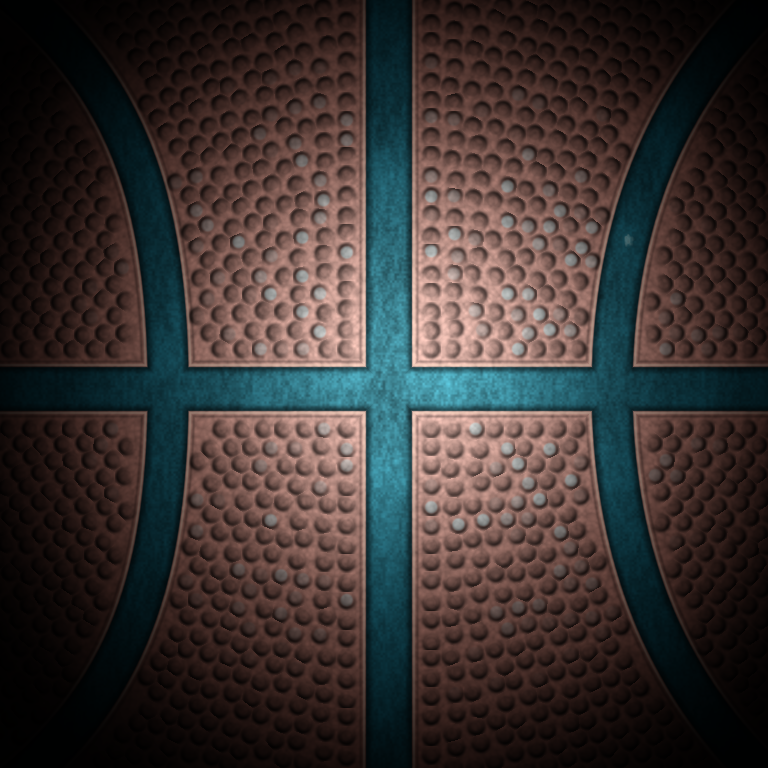
Give the GLSL for this texture, as a WebGL 2 fragment shader.

```glsl
#version 300 es
precision highp float;
// Pebbled leather panels split by teal seams, under a soft central spotlight.

uniform vec2 u_resolution;
out vec4 fragColor;

const vec2 CROSS = vec2(0.5065, 0.4935);       // where the straight seams meet
const vec2 CROSS_HALF = vec2(0.0300, 0.0287);  // half widths of straight seams
const float ARC_HALF = 0.0268;
const vec3 LEFT_ARC = vec3(0.219, 0.35, 1.55); // apex x, square and quartic bend
const vec3 RIGHT_ARC = vec3(0.797, 0.55, 0.90);
const vec2 PEBBLE_STEP = vec2(0.0275, 0.0250);
const vec2 PEBBLE_MARGIN = vec2(0.0550, 0.0520);
const float PEBBLE_RADIUS = 0.0098;
const float PEBBLE_FAN = -0.55;                // rows close up away from the middle
const vec2 LIGHT_POS = vec2(0.535, 0.525);
const float LIGHT_FALLOFF = 6.2;
const vec3 RUST = vec3(0.64, 0.33, 0.27);
const vec3 PALE = vec3(0.98, 0.79, 0.74);
const vec3 TEAL_DEEP = vec3(0.03, 0.29, 0.36);
const vec3 TEAL_LIT = vec3(0.31, 0.66, 0.73);
const vec3 GLINT = vec3(0.66, 0.80, 0.82);
const vec3 LIP = vec3(1.0, 0.88, 0.79);

vec2 hash2(vec2 p) {
  vec3 q = fract(p.xyx * vec3(0.1031, 0.1030, 0.0973));
  q += dot(q, q.yzx + 33.33);
  return fract((q.xx + q.yz) * q.zy);
}

float valueNoise(vec2 p) {
  vec2 i = floor(p), f = fract(p);
  f = f * f * (3.0 - 2.0 * f);
  float low = mix(hash2(i).x, hash2(i + vec2(1, 0)).x, f.x);
  float high = mix(hash2(i + vec2(0, 1)).x, hash2(i + vec2(1, 1)).x, f.x);
  return mix(low, high, f.y);
}

// Distance to the nearest cell point, used for leather creases.
float cellular(vec2 p) {
  vec2 i = floor(p);
  float best = 2.0;
  for (int y = -1; y <= 1; y++)
    for (int x = -1; x <= 1; x++) {
      vec2 c = i + vec2(x, y);
      best = min(best, length(c + hash2(c) - p));
    }
  return best;
}

float arcDistance(vec2 p, vec3 arc, float side) {
  float y = p.y - CROSS.y, y2 = y * y;
  float x = arc.x + side * (arc.y * y2 + arc.z * y2 * y2);
  float slope = 2.0 * arc.y * y + 4.0 * arc.z * y2 * y;
  return abs(p.x - x) * inversesqrt(1.0 + slope * slope) - ARC_HALF;
}

// Negative inside a seam, positive on a panel.
float seamDistance(vec2 p) {
  vec2 straight = abs(p - CROSS) - CROSS_HALF;
  float arcs = min(arcDistance(p, LEFT_ARC, -1.0), arcDistance(p, RIGHT_ARC, 1.0));
  return min(min(straight.x, straight.y), arcs);
}

// Offset from the nearest pebble (xy), its distance (z) and random value (w).
vec4 nearestPebble(vec2 p) {
  vec2 quadrant = vec2(p.x < CROSS.x ? -1.0 : 1.0, p.y < CROSS.y ? -1.0 : 1.0);
  vec2 local = abs(p - CROSS) - PEBBLE_MARGIN;
  vec2 base = floor(local / vec2(1.0, 1.0 + PEBBLE_FAN * local.x) / PEBBLE_STEP + 0.5);
  vec4 best = vec4(1.0);
  for (int y = -1; y <= 1; y++)
    for (int x = -2; x <= 1; x++) {
      vec2 id = base + vec2(x, y);
      if (min(id.x, id.y) < 0.0) continue;
      vec2 rnd = hash2(id + quadrant * 71.0 + 150.0);
      vec2 c = id * PEBBLE_STEP;
      c.x += PEBBLE_STEP.x * 0.5 * mod(id.y, 2.0) * min(id.x * 0.35, 1.0);
      c.y *= 1.0 + PEBBLE_FAN * c.x;
      c += (rnd - 0.5) * 0.007 * min(id, vec2(1.0));
      c = CROSS + quadrant * (c + PEBBLE_MARGIN);
      float d = length(p - c);
      if (d < best.z && seamDistance(c) > 0.0145) best = vec4(p - c, d, rnd.x);
    }
  return best;
}

void main() {
  vec2 uv = gl_FragCoord.xy / u_resolution;
  float px = 1.0 / min(u_resolution.x, u_resolution.y);
  float seam = seamDistance(uv);

  // Spotlight and corner falloff
  vec2 toLight = LIGHT_POS - uv;
  float light = exp(-LIGHT_FALLOFF * dot(toLight, toLight));
  light *= 1.0 - 0.9 * smoothstep(0.40, 0.68, length(uv - vec2(0.53, 0.52)));
  float exposure = pow(light, 0.85);

  // Leather with fine creases
  float crease = cellular(uv * 95.0 + 0.6 * sin(uv.yx * 60.0));
  float grain = valueNoise(uv * 260.0) - 0.5;
  float tone = 0.95 + 0.22 * (0.45 - crease) + 0.14 * grain;
  vec3 leather = mix(RUST, PALE, light);

  // Pebbles: shaded dome, dark rim on the far side, occasional glint
  vec4 pebble = nearestPebble(uv);
  float r = pebble.z / PEBBLE_RADIUS;
  float side = dot(pebble.xy, normalize(toLight + vec2(0.0, 0.04))) / max(pebble.z, 0.0001);
  float dome = 1.0 - smoothstep(0.65, 1.0, r);
  float rim = exp(-pow((r - 1.0) / 0.33, 2.0));
  float relief = mix(1.25, 0.8, light);
  tone *= 1.0 - relief * rim * (0.36 - 0.34 * side);
  tone *= 1.0 - relief * dome * (0.22 - 0.12 * side * r);
  float shine = smoothstep(0.6, 0.95, pebble.w) * dome * smoothstep(0.2, 0.7, light);
  leather = mix(leather, GLINT, 0.65 * shine) * (tone + 0.25 * shine);

  // Pale raised lip beside each seam
  float lip = exp(-pow((seam - 0.0025) / 0.0016, 2.0));
  leather = mix(leather, LIP, 0.55 * lip);
  leather *= 1.0 - 0.25 * exp(-pow((seam - 0.007) / 0.002, 2.0));

  // Brushed teal channel
  float brushed = valueNoise(uv * vec2(190.0, 70.0)) + valueNoise(uv * 330.0) - 1.0;
  float cloud = valueNoise(uv * vec2(24.0, 13.0)) - 0.5;
  vec3 teal = mix(TEAL_DEEP, TEAL_LIT, light * light);
  teal *= 0.94 + 0.24 * brushed + 0.28 * cloud;
  teal *= mix(0.45, 1.0, smoothstep(0.0, 0.011, -seam));
  float scuff = length((uv - vec2(0.817, 0.688)) * vec2(1.0, 0.7));
  teal += 0.35 * LIP * (1.0 - smoothstep(0.002, 0.008, scuff + 0.004 * brushed));

  vec3 color = mix(teal, leather, smoothstep(-px, px, seam));
  fragColor = vec4(clamp(color * exposure, 0.0, 1.0), 1.0);
}
```
